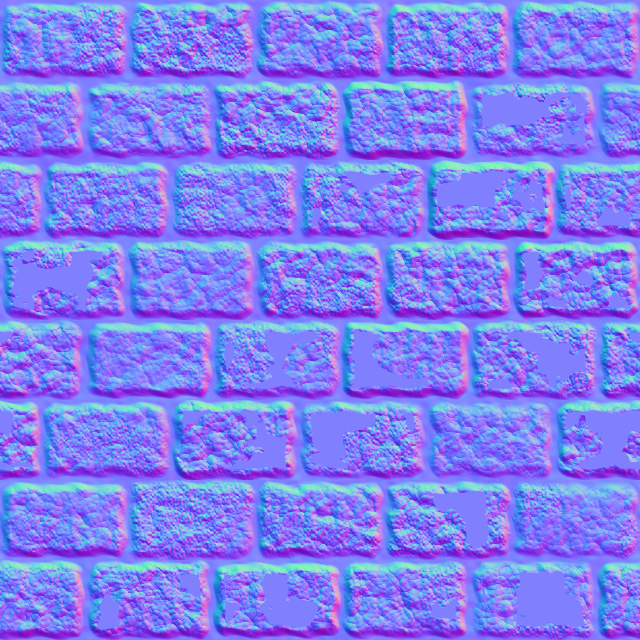
A three.js fragment shader for this texture map:

```glsl
varying vec2 vUv;

const float TAU = 6.28318;
const vec2 BRICKS = vec2(5.0, 8.0);
const vec2 BRICK_HALF_SIZE = vec2(0.090, 0.052);

struct Brick {
  vec2 id;
  vec2 local;
  vec2 halfSize;
  float boldness;
};

float hash(vec2 p) {
  vec3 a = fract(p.xyx * 0.1031);
  a += dot(a, a.yzx + 33.33);
  return fract((a.x + a.y) * a.z);
}

// Smooth noise that wraps after count cells
float valueNoise(vec2 uv, vec2 count) {
  vec2 p = uv * count;
  vec2 cell = floor(p);
  vec2 f = fract(p);
  f = f * f * (3.0 - 2.0 * f);
  vec2 lo = mod(cell, count) + count;
  vec2 hi = mod(cell + 1.0, count) + count;
  return mix(mix(hash(lo), hash(vec2(hi.x, lo.y)), f.x),
             mix(hash(vec2(lo.x, hi.y)), hash(hi), f.x), f.y);
}

// Squared distance to the nearest scattered point, wrapping after count cells
float cellNoise(vec2 uv, vec2 count) {
  vec2 p = uv * count;
  vec2 cell = floor(p);
  float nearest = 2.0;
  for (int y = -1; y <= 1; y++) {
    for (int x = -1; x <= 1; x++) {
      vec2 neighbour = cell + vec2(float(x), float(y));
      vec2 key = mod(neighbour, count) + count;
      vec2 toPoint = neighbour + vec2(hash(key), hash(key + 57.3)) - p;
      nearest = min(nearest, dot(toPoint, toPoint));
    }
  }
  return nearest;
}

vec2 wobble(vec2 uv) {
  return 0.0018 * sin(TAU * (uv.yx * vec2(17.0, 13.0) + uv * 5.0))
       + 0.0010 * sin(TAU * (uv * vec2(31.0, 37.0) + uv.yx * 23.0));
}

float roundedBox(vec2 p, vec2 halfSize, float radius) {
  vec2 q = abs(p) - halfSize + radius;
  return length(max(q, 0.0)) + min(max(q.x, q.y), 0.0) - radius;
}

// Each course steps sideways by a third of a brick
Brick brickAt(vec2 uv, vec2 count) {
  vec2 p = uv * count;
  float row = floor(p.y);
  p.x -= fract((row - 7.0) / 3.0 + 0.001);
  Brick brick;
  brick.id = mod(floor(p), count) + 3.0;
  brick.local = (fract(p) - 0.5) / count;
  brick.halfSize = BRICK_HALF_SIZE
    - 0.004 * vec2(hash(brick.id + 21.0), hash(brick.id + 43.0));
  brick.boldness = hash(brick.id + 71.0);
  return brick;
}

float brickDistance(Brick brick, vec2 uv, vec2 offset) {
  return roundedBox(brick.local + offset + wobble(uv), brick.halfSize, 0.010);
}

float height(Brick brick, vec2 uv, vec2 offset) {
  vec2 p = uv + offset;
  float d = brickDistance(brick, p, offset);
  float bold = brick.boldness;
  float stone = smoothstep(0.008, -0.004, d);

  // Mortar bed and raised brick body
  float h = 0.006 * valueNoise(p, vec2(14.0)) + 0.0014 * valueNoise(p, vec2(80.0));
  h += mix(0.004, 0.011, bold) * smoothstep(0.010, -mix(0.013, 0.004, bold), d);

  // Chiselled face
  vec2 q = p + wobble(p.yx);
  float face = 0.007 * valueNoise(q, vec2(62.0))
             - 0.005 * cellNoise(q, vec2(46.0))
             - 0.0025 * cellNoise(q, vec2(105.0))
             + 0.0014 * valueNoise(p, vec2(210.0));
  h += face * stone * mix(0.65, 1.15, hash(brick.id + 5.0));

  // Sandy grain and vertical drips
  float sandy = smoothstep(0.38, 0.65, valueNoise(p, vec2(13.0)));
  sandy *= mix(1.0, 0.3, bold) * smoothstep(0.012, -0.002, d);
  h += 0.0022 * sandy * valueNoise(p, vec2(310.0, 270.0));
  float dripping = stone * smoothstep(0.6, 0.8, valueNoise(p, vec2(17.0, 11.0)));
  return h + 0.0022 * dripping * valueNoise(p, vec2(130.0, 19.0));
}

// Smoothly cut plateaus inside some of the bricks
float plateau(Brick brick, vec2 uv) {
  float d = brickDistance(brick, uv, vec2(0.0));
  float blotch = mix(valueNoise(uv, vec2(23.0)), valueNoise(uv, vec2(78.0)), 0.22);
  return smoothstep(0.60, 0.625, blotch) * smoothstep(-0.006, -0.009, d)
       * step(0.45, hash(brick.id + 9.0));
}

void main() {
  Brick brick = brickAt(vUv, BRICKS);
  vec2 e = vec2(0.001, 0.0);
  float h = height(brick, vUv, vec2(0.0));
  vec2 slope = vec2(height(brick, vUv, e.xy), height(brick, vUv, e.yx)) - h;
  slope *= vec2(0.85, 1.25) / e.x;
  slope *= 1.0 - plateau(brick, vUv);
  vec3 normal = normalize(vec3(-slope, 1.0));
  gl_FragColor = vec4(normal * 0.5 + 0.5, 1.0);
}
```
